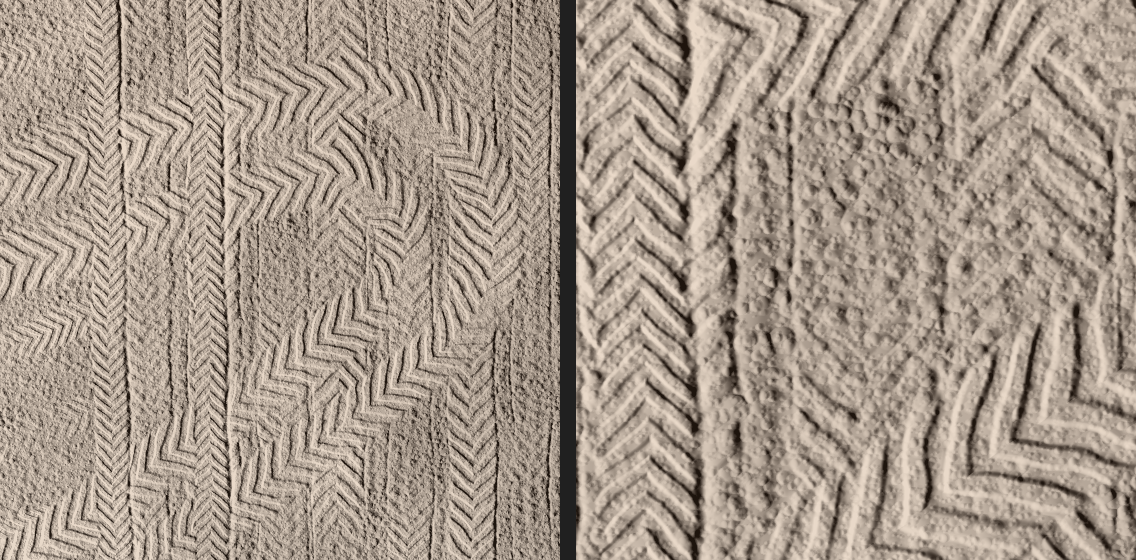
Left: the whole. Right: its middle third, enlarged.
Reproduce this texture procedurally as a Shadertoy shader.

```glsl
// Dry sand crossed by tyre tracks: straight ruts, diagonal ruts and two hooked turns.
// Tracks are pressed one over another into a height field strewn with cellular grit,
// which is then shaded by low light from the left.
#define LIGHT_DIR vec2(-0.95, -0.31)
#define SLOPE_STEP 0.0018
#define SHADOW_REACH 0.006
#define SLOPE_GAIN 0.52
#define SHADOW_GAIN 0.36
#define BASE_TONE 0.84
#define BAR_DEPTH 0.14
#define TRACK_GRIT 0.42
#define GRIT_SHADE 0.17
#define DARK_SAND vec3(0.19, 0.15, 0.12)
#define PALE_SAND vec3(0.82, 0.76, 0.70)

vec2 hash2(vec2 p) {
    vec3 q = fract(vec3(p.xyx) * vec3(0.1031, 0.1030, 0.0973));
    q += dot(q, q.yzx + 33.33);
    return fract((q.xx + q.yz) * q.zy);
}

// Layered sines, about -1 to 1
float wander(vec2 p) {
    return 0.5 * (sin(p.x * 6.0 + 2.0 * sin(p.y * 4.3))
                + sin(p.y * 7.1 + 1.9 * sin(p.x * 5.2 + 1.0)));
}

// Cellular noise: one tilted stone of random size per cell
float pebbles(vec2 p) {
    vec2 cell = floor(p), f = fract(p);
    float h = 0.0;
    for (int j = -1; j <= 1; j++)
    for (int i = -1; i <= 1; i++) {
        vec2 g = vec2(i, j);
        vec2 d = g + hash2(cell + g) - f;
        vec2 rnd = hash2(cell + g + 71.0);
        float r = 0.22 + 0.44 * rnd.x * rnd.x;
        float dome = max(r - dot(d, d) / r, 0.0);
        float tilt = dot(d, vec2(cos(rnd.y * 6.28), sin(rnd.y * 6.28))) / r;
        h = max(h, 0.5 * dome * (1.0 + 0.6 * tilt));
    }
    return h;
}

// Presses a chevron track into land (height, grit); t is (along, across)
void press(inout vec2 land, vec2 t, float halfWidth, float pitch, float strength) {
    float side = abs(t.y);
    float phase = (t.x + 0.95 * side) / pitch + 0.1 * wander(t * 9.0);
    float bar = smoothstep(-0.55, 0.6, sin(6.2832 * phase) + 0.3 * wander(t * 14.0));
    float mask = 1.0 - smoothstep(0.8, 1.0, side / halfWidth);
    land = mix(land, vec2(bar * BAR_DEPTH * pitch, TRACK_GRIT), mask * clamp(strength, 0.0, 1.0));
}

void groove(inout vec2 land, float d, float width, float depth) {
    land.x -= depth * exp(-d * d / (width * width));
}

// Track coordinates of a clockwise turn with two straight tails to the left
vec2 hook(vec2 p, vec2 centre, float radius) {
    const float startAngle = 1.86, endAngle = -0.94;
    vec2 q = p - centre;
    float a = atan(q.y, q.x);
    if (a > endAngle && a < startAngle) return vec2(-radius * a, length(q) - radius);
    vec2 n1 = vec2(cos(startAngle), sin(startAngle));
    vec2 n2 = vec2(cos(endAngle), sin(endAngle));
    vec2 entry = vec2(-radius * startAngle - dot(q, vec2(-n1.y, n1.x)), dot(q, n1) - radius);
    vec2 leave = vec2(-radius * endAngle + dot(q, vec2(n2.y, -n2.x)), dot(q, n2) - radius);
    return abs(entry.y) < abs(leave.y) ? entry : leave;
}

// Returns height and the local share of loose grit
vec2 ground(vec2 p) {
    vec2 q = p + 0.004 * vec2(wander(p * 3.1), wander(p.yx * 3.7 + 4.0))
               + 0.0011 * vec2(wander(p * 17.0), wander(p.yx * 19.0));
    float wear = wander(p * 2.3 + 2.0);
    vec2 land = vec2(0.0, 1.05 + 0.25 * wander(p * 4.0 + 9.0));

    // Vertical lanes: clear treads alternate with loose, gritty ones
    float rightField = smoothstep(0.15, 0.18, p.x);
    land.x += rightField * 0.0006 * (sin(q.x * 260.0) + sin(q.x * 171.0 + 2.0));
    for (int i = 0; i < 7; i++) {
        float n = float(i);
        vec2 rnd = hash2(vec2(n, 5.0));
        float odd = mod(n, 2.0);
        float x = q.x - 0.265 - 0.115 * n - 0.02 * (rnd.x - 0.5);
        float w = 0.036 + 0.012 * rnd.y + 0.008 * odd;
        float heading = mod(n, 4.0) > 2.5 ? 1.0 : -1.0;
        float strength = 0.35 + 0.45 * odd + 0.4 * wander(vec2(n * 2.7, p.y * 1.6));
        press(land, vec2(q.y * heading, x), w, 0.026 + 0.008 * odd, strength * rightField);
        float broken = 0.5 + 0.5 * wander(vec2(n * 1.9, p.y * 2.6));
        groove(land, x - w, 0.0028, 0.0042 * broken);
        groove(land, x + w * 0.9, 0.0022, 0.003 * (1.0 - broken));
    }

    // Diagonal ruts and drag lines on the left
    float leftField = 1.0 - rightField;
    float rise = q.y - 0.38 * q.x;
    float lane = mod(rise + 0.05, 0.17) - 0.085;
    press(land, vec2(q.x + 0.36 * q.y, lane), 0.037, 0.023, leftField * (0.6 + 0.35 * wear));
    land.x += leftField * 0.0009 * (sin(rise * 190.0) + sin(rise * 83.0));

    // Two hooked turns
    float hold = 0.85 + 0.2 * wear + 0.15 * wander(p * 6.0);
    press(land, hook(q, vec2(0.61, 0.575), 0.27), 0.056, 0.036, hold);
    press(land, hook(q, vec2(0.595, 0.56), 0.128), 0.055, 0.035, hold);

    // Fresh narrow tracks on top
    float firstX = q.x - 0.181 - 0.022 * (1.0 - p.y);
    float secondX = q.x - 0.362 - 0.018 * (1.0 - p.y);
    press(land, vec2(-q.y, firstX), 0.031, 0.0225, 0.95);
    press(land, vec2(q.y, secondX), 0.031, 0.0225, 0.95);
    groove(land, firstX - 0.032, 0.0045, 0.004 + 0.002 * wear);
    groove(land, secondX - 0.032, 0.005, 0.005 - 0.002 * wear);

    // Stones, crumbs and sand grains
    float grit = 0.7 * pebbles(p * 67.0) / 67.0 + pebbles(p * 123.0 + 13.0) / 123.0;
    float grains = 0.75 * pebbles(p * 225.0 + 31.0) / 225.0;
    return vec2(land.x + land.y * grit + grains, land.y);
}

void mainImage(out vec4 fragColor, in vec2 fragCoord) {
    vec2 p = fragCoord / iResolution.xy;
    vec2 here = ground(p);
    float slope = (here.x - ground(p + LIGHT_DIR * SLOPE_STEP).x) / SLOPE_STEP;
    float shadow = max(ground(p + LIGHT_DIR * SHADOW_REACH).x - here.x, 0.0) / SHADOW_REACH;

    // Soft highlights, deep shadows, darker loose ground, and dimmer sand to the right
    float tone = BASE_TONE + SLOPE_GAIN * slope / (1.0 + max(slope, 0.0)) - SHADOW_GAIN * shadow;
    tone -= GRIT_SHADE * (here.y - 0.65);
    tone += 0.04 * wander(p * 1.7) + 0.03 * wander(p * vec2(5.0, 2.5)) - 0.13 * (p.x - 0.45);
    vec3 color = mix(DARK_SAND, PALE_SAND, clamp(tone, -0.12, 1.15));
    color += vec3(0.008, 0.0, -0.004) * (p.y - 0.4);
    fragColor = vec4(color, 1.0);
}
```
